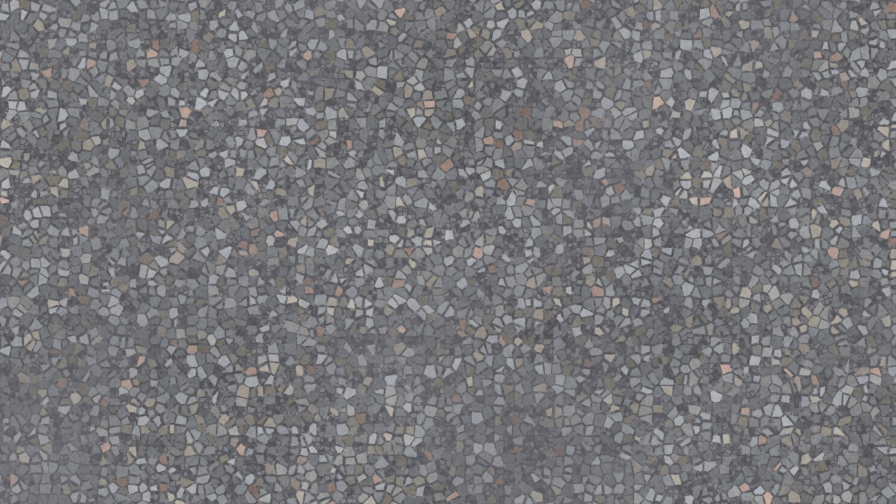
A WebGL 2 fragment shader for this texture:

```glsl
#version 300 es
precision highp float;
// Worn asphalt: angular grey stones and fine chips set in dark binder.

uniform vec2 u_resolution;
out vec4 fragColor;

// Features per canvas height
const float STONE_SCALE = 51.0;
const float CHIP_SCALE = 104.0;
const float GRAIN_SCALE = 215.0;

// Layout of the cells
const float JITTER = 0.86;
const float STONE_SHARE = 0.82;
const float CHIP_SHARE = 0.62;
const float STONE_GAP_MIN = 0.04;
const float STONE_GAP_RANGE = 0.16;
const float CHIP_GAP = 0.10;
const float EDGE_SOFTNESS = 0.05;

// Brightness and tints
const float BINDER_TONE = 0.362;
const float CHIP_TONE = 0.395;
const float CHIP_RANGE = 0.12;
const float STONE_TONE = 0.445;
const float STONE_RANGE = 0.25;
const float STONE_SKEW = 1.6;
const float GRAIN_STRENGTH = 0.10;
const float HAZE_TONE = 0.452;
const float HAZE_STRENGTH = 0.30;
const vec3 BINDER_TINT = vec3(0.985, 0.988, 1.045);
const vec3 COOL_TINT = vec3(0.975, 1.0, 1.03);
const vec3 WARM_TINT = vec3(1.04, 1.0, 0.94);
const vec3 PINK_TINT = vec3(1.12, 0.97, 0.91);

vec3 hash3(vec2 p) {
    vec3 q = fract(p.xyx * vec3(0.1031, 0.1030, 0.0973));
    q += dot(q, q.yxz + 33.33);
    return fract((q.xxy + q.yzz) * q.zyx);
}

vec2 cellPoint(vec2 cell) {
    return cell + 0.5 + JITTER * (hash3(cell + 17.0).xy - 0.5);
}

// Cellular noise: x is the distance to the cell border, yzw are cell randoms
vec4 cells(vec2 p) {
    vec2 home = floor(p), nearestCell = home, nearest = vec2(9.0);
    for (int y = -1; y <= 1; y++)
    for (int x = -1; x <= 1; x++) {
        vec2 cell = home + vec2(x, y);
        vec2 offset = cellPoint(cell) - p;
        if (dot(offset, offset) < dot(nearest, nearest)) {
            nearest = offset;
            nearestCell = cell;
        }
    }
    float border = 9.0;
    for (int y = -2; y <= 2; y++)
    for (int x = -2; x <= 2; x++) {
        if (x == 0 && y == 0) continue;
        vec2 offset = cellPoint(nearestCell + vec2(x, y)) - p;
        border = min(border, dot(0.5 * (nearest + offset), normalize(offset - nearest)));
    }
    return vec4(border, hash3(nearestCell + 211.0));
}

float grain(vec2 p) {
    vec2 i = floor(p), f = smoothstep(0.0, 1.0, fract(p));
    float low = mix(hash3(i).x, hash3(i + vec2(1, 0)).x, f.x);
    float high = mix(hash3(i + vec2(0, 1)).x, hash3(i + vec2(1, 1)).x, f.x);
    return mix(low, high, f.y) - 0.5;
}

// Broad irregular patches from layered sines, about -1 to 1
float patches(vec2 p) {
    float s = sin(6.1 * p.x + 1.7 * sin(4.3 * p.y + 0.6));
    s += sin(7.4 * p.y + 1.4 * sin(5.2 * p.x + 2.1));
    s += 0.7 * sin(13.0 * p.x - 9.0 * p.y + 2.0 * sin(8.0 * p.y));
    return s / 2.7;
}

float coverage(float border, float gap, float scale) {
    float blur = EDGE_SOFTNESS + 0.4 * scale / u_resolution.y;
    return smoothstep(gap - blur, gap + blur, border);
}

void main() {
    vec2 p = gl_FragCoord.xy / u_resolution.y;
    float wear = patches(p);
    float shade = patches(p.yx * 1.15 + 3.7);
    float speck = grain(p * GRAIN_SCALE);

    // Binder
    vec3 color = BINDER_TINT * (BINDER_TONE + GRAIN_STRENGTH * speck);

    // Fine chips
    vec4 chip = cells(p * CHIP_SCALE + 40.0);
    float chipMask = coverage(chip.x, CHIP_GAP, CHIP_SCALE) * step(chip.y, CHIP_SHARE);
    float chipTone = CHIP_TONE + CHIP_RANGE * chip.z + 0.5 * GRAIN_STRENGTH * speck;
    color = mix(color, chipTone * mix(BINDER_TINT, WARM_TINT, 0.5 * chip.w), chipMask);

    // Stones, mostly cool grey with a few warm or pink ones
    vec4 stone = cells(p * STONE_SCALE);
    float gap = STONE_GAP_MIN + STONE_GAP_RANGE * fract(stone.y * 7.31 + stone.w);
    float stoneMask = coverage(stone.x, gap, STONE_SCALE) * step(stone.y, STONE_SHARE);
    float stoneTone = STONE_TONE + STONE_RANGE * pow(stone.z, STONE_SKEW);
    stoneTone += 0.6 * GRAIN_STRENGTH * speck;
    vec3 tint = mix(COOL_TINT, vec3(1.0), smoothstep(0.2, 0.7, stone.w));
    tint = mix(tint, WARM_TINT, step(0.82, stone.w));
    tint = mix(tint, PINK_TINT, step(0.97, stone.w));
    color = mix(color, stoneTone * tint, stoneMask);

    // Dusty haze and broad shading
    float haze = HAZE_STRENGTH * smoothstep(-0.3, 0.8, wear);
    color = mix(color, HAZE_TONE * BINDER_TINT, haze);
    fragColor = vec4(color * (1.0 + 0.045 * shade), 1.0);
}
```
